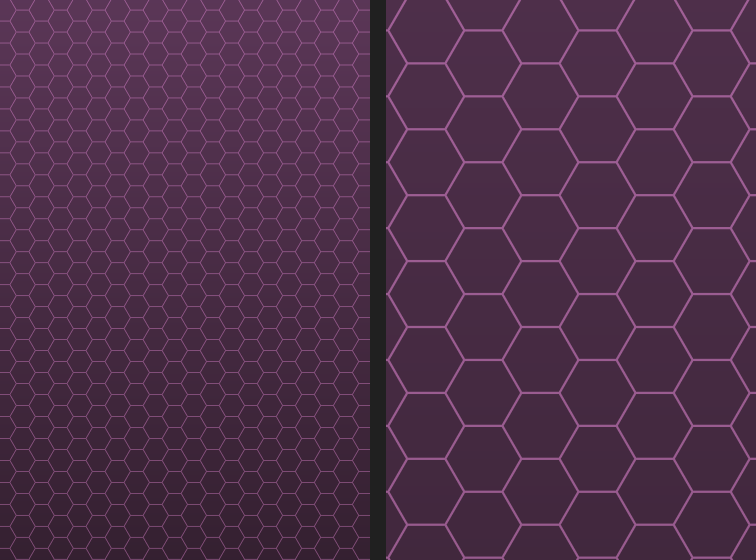
Left: the whole. Right: its middle third, enlarged.
This pattern is drawn by a WebGL 2 fragment shader. Its source:

```glsl
#version 300 es
precision highp float;

uniform vec2 u_resolution;
out vec4 fragColor;

// Lengths are fractions of the canvas height
const float HEX_HEIGHT = 0.03923;
const float LINE_WIDTH = 0.00135;
const vec2 ANCHOR = vec2(0.04036, 0.9624);   // centre of one hexagon

const vec3 FILL_TOP = vec3(0.355, 0.213, 0.340);
const vec3 FILL_BOTTOM = vec3(0.205, 0.126, 0.190);
const vec3 LINE_TOP = vec3(0.660, 0.395, 0.625);
const vec3 LINE_BOTTOM = vec3(0.560, 0.335, 0.520);

const vec2 SLANT = vec2(0.8660254, 0.5);     // normal of the slanted sides

// Offset from the nearest point of a rectangular lattice
vec2 wrapCentered(vec2 p, vec2 period) {
    return p - period * floor(p / period + 0.5);
}

// Distance to the nearest side in a flat-topped hexagonal grid
float hexEdgeDistance(vec2 p) {
    vec2 period = HEX_HEIGHT * vec2(2.0 * SLANT.x, 1.0);
    vec2 even = wrapCentered(p, period);
    vec2 odd = wrapCentered(p - 0.5 * period, period);
    vec2 q = abs(dot(even, even) < dot(odd, odd) ? even : odd);
    return 0.5 * HEX_HEIGHT - max(q.y, dot(q, SLANT));
}

// Share of one pixel covered by a line at distance d
float lineCoverage(float d, float pixel) {
    float halfLine = 0.5 * LINE_WIDTH;
    float near = max(d - 0.5 * pixel, -halfLine);
    float far = min(d + 0.5 * pixel, halfLine);
    return clamp((far - near) / pixel, 0.0, 1.0);
}

void main() {
    float pixel = 1.0 / u_resolution.y;
    vec2 p = gl_FragCoord.xy * pixel;

    // Vertical gradients for the ground and the lines
    vec3 fill = mix(FILL_BOTTOM, FILL_TOP, p.y);
    vec3 line = mix(LINE_BOTTOM, LINE_TOP, p.y);

    float coverage = lineCoverage(hexEdgeDistance(p - ANCHOR), pixel);
    fragColor = vec4(mix(fill, line, coverage), 1.0);
}
```
